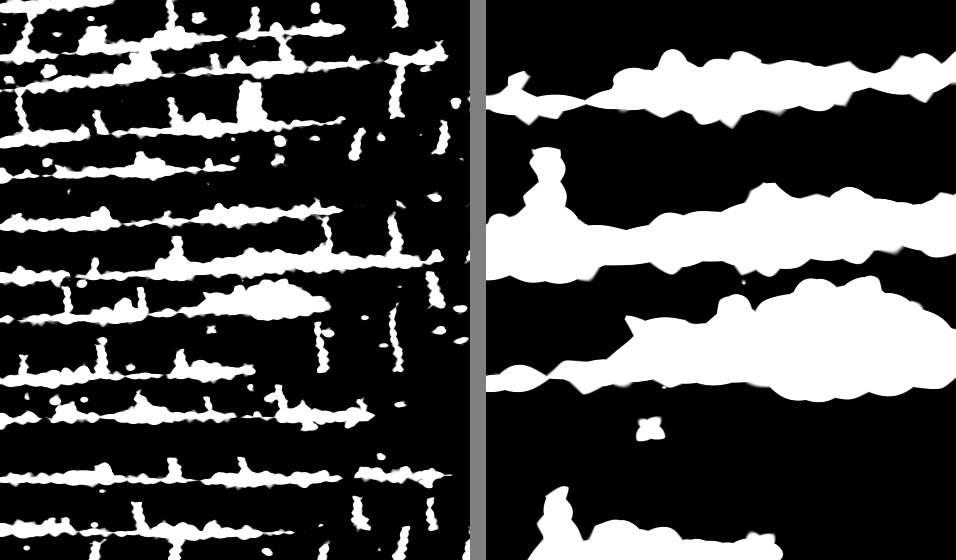
Left: the whole. Right: its middle third, enlarged.
This texture is drawn by a Shadertoy shader. Its source:

```glsl
// Worn brick wall in stark black and white: ragged pale mortar around dark bricks.

const vec3 BRICK = vec3(0.0);
const vec3 MORTAR = vec3(1.0);
const float WALL_WIDTH = 0.84;      // in canvas heights
const float BRICK_LENGTH = 0.134;
const float TAU = 6.2831853;

float hash(vec2 p) {
    return fract(sin(dot(p, vec2(127.1, 311.7))) * 43758.55);
}

// Layered sines, about -1 to 1
float waves(float x, float seed) {
    return 0.5 * sin(19.0 * x + seed * 2.4)
         + 0.3 * sin(47.0 * x + seed * 5.1)
         + 0.2 * sin(109.0 * x + seed * 3.7);
}

// Cellular noise: distance to the nearest point, and that point's random value
vec2 cellular(vec2 p) {
    vec2 cell = floor(p);
    vec2 nearest = vec2(9.0, 0.0);
    for (int j = -1; j <= 1; j++) {
        for (int i = -1; i <= 1; i++) {
            vec2 id = cell + vec2(i, j);
            vec2 point = id + 0.15 + 0.7 * vec2(hash(id), hash(id + 37.0));
            float dist = length(p - point);
            if (dist < nearest.x) nearest = vec2(dist, hash(id + 71.0));
        }
    }
    return nearest;
}

float smoothMin(float a, float b, float k) {
    float h = max(k - abs(a - b), 0.0) / k;
    return min(a, b) - 0.25 * h * h * k;
}

// Depth of a bed joint below the top edge; courses grow taller and level out
float bedDepth(float row, float x) {
    float depth = 0.021 + 0.0716 * row + 0.00117 * row * row;
    float uneven = 0.0104 * cos(2.618 * (row - 2.0));
    float slope = 0.09 * (1.0 - row / 11.0);
    return depth - uneven - slope * x + 0.003 * sin(9.0 * x + row);
}

// Horizontal joint with mounds on its upper side, broken and fading to the right
float bedJoint(vec2 p, float row, float swell) {
    float y = p.y - bedDepth(row, p.x);
    float body = waves(p.x, row);
    float mound = max(waves(p.x * 1.4, row + 20.0) - 0.3, 0.0);
    float reach = WALL_WIDTH * (0.72 + 0.22 * cos(TAU * (row - 2.0) / 3.9));
    float fade = 0.025 * smoothstep(reach - 0.02, reach + 0.06, p.x);
    float up = 0.008 + 0.010 * body + 0.03 * mound + 0.035 * swell - fade;
    float down = 0.007 + 0.008 * body + 0.010 * swell - fade;
    return max(y - down, -y - up);
}

// Vertical joints standing on the lower bed, tapered and often cut short
float headJoints(vec2 p, float row) {
    float bond = mod(row + step(4.5, row), 2.0);
    float start = 0.039 + 0.072 * bond;
    float column = floor((p.x - start) / BRICK_LENGTH + 0.5);
    vec2 id = vec2(column, row);
    float shift = 0.02 * (hash(id + 5.0) - 0.5);

    float bottom = bedDepth(row + 1.0, p.x);
    float gap = bottom - bedDepth(row, p.x);
    float quiet = max(cos(TAU * (row - 4.0) / 5.3), 0.0);
    float tall = gap * mix(0.25, 1.1, hash(id + 11.0)) * (1.0 - 0.75 * quiet * quiet);
    float rise = clamp((bottom - p.y) / tall, 0.0, 1.0);

    float fat = smoothstep(0.78, 1.0, hash(id + 17.0)) * (1.0 - quiet);
    float halfWidth = 0.005 + 0.005 * hash(id + 23.0) + 0.019 * fat;
    halfWidth *= mix(1.35, 0.75, rise);
    float x = p.x - start - column * BRICK_LENGTH - shift - 0.006 * sin(50.0 * p.y + row);
    float missing = 0.03 * step(hash(id + 31.0), 0.12);
    return max(abs(x) - halfWidth, max(bottom - tall - p.y, p.y - bottom)) + missing;
}

void mainImage(out vec4 fragColor, in vec2 fragCoord) {
    float pixel = 1.0 / iResolution.y;
    vec2 p = vec2(fragCoord.x, iResolution.y - fragCoord.y) * pixel;

    // Thick smear of mortar near the centre
    vec2 smear = (p - vec2(0.48, 0.51)) / vec2(0.10, 0.09);
    float swell = exp(-dot(smear, smear));

    // Courses
    float d = 1.0;
    for (int i = -1; i <= 11; i++) {
        float row = float(i);
        float joints = smoothMin(bedJoint(p, row, swell), headJoints(p, row), 0.014);
        d = smoothMin(d, joints, 0.010);
    }

    // Loose specks, then ragged edges
    vec2 speck = cellular(p * vec2(15.0, 19.0));
    d = min(d, (speck.x - 0.8 * speck.y + 0.6) / 17.0);
    d += 0.010 * (cellular(p * vec2(45.0, 75.0)).x - 0.42);

    fragColor = vec4(mix(BRICK, MORTAR, smoothstep(pixel, -pixel, d)), 1.0);
}
```
